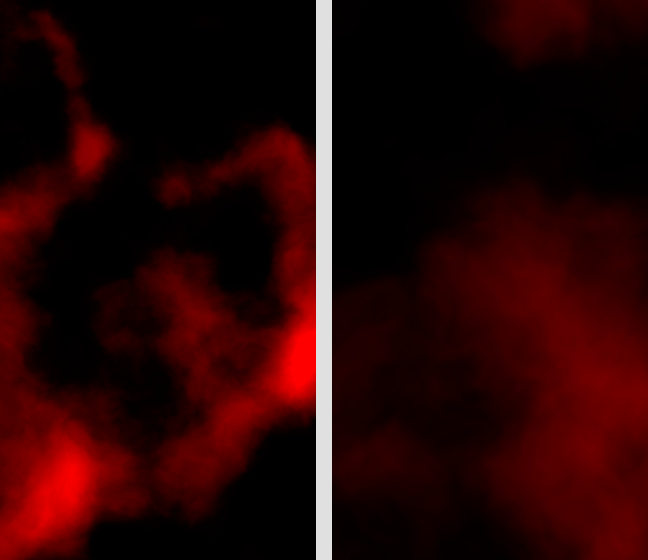
Left: the whole. Right: its middle third, enlarged.
A WebGL 1 fragment shader for this background:

```glsl
precision highp float;

uniform vec2 u_resolution;

float hash(vec2 cell) {
    vec3 q = fract(vec3(cell.xyx) * 0.1031);
    q += dot(q, q.yzx + 33.33);
    return fract((q.x + q.y) * q.z);
}

float valueNoise(vec2 p) {
    vec2 cell = floor(p);
    vec2 f = fract(p);
    f = f * f * f * (f * (f * 6.0 - 15.0) + 10.0);
    float low = mix(hash(cell), hash(cell + vec2(1.0, 0.0)), f.x);
    float high = mix(hash(cell + vec2(0.0, 1.0)), hash(cell + 1.0), f.x);
    return mix(low, high, f.y);
}

// Fractal noise centred on zero, rotated between octaves
float fbm(vec2 p) {
    float sum = 0.0;
    float amplitude = 0.5;
    for (int i = 0; i < 6; i++) {
        sum += amplitude * (valueNoise(p) - 0.5);
        p = mat2(1.6, 1.2, -1.2, 1.6) * p + 17.3;
        amplitude *= 0.52;
    }
    return sum;
}

// Soft Gaussian falloff around the segment from a to b
float plume(vec2 p, vec2 a, vec2 b, float radius) {
    vec2 ab = b - a;
    vec2 offset = p - a - ab * clamp(dot(p - a, ab) / dot(ab, ab), 0.0, 1.0);
    return exp(-dot(offset, offset) / (radius * radius));
}

float cloudLayout(vec2 p) {
    // Lower left bank and its hot core
    float density = 0.55 * plume(p, vec2(-0.01, 0.34), vec2(0.14, 0.18), 0.13);
    density += 0.52 * plume(p, vec2(0.0, 0.01), vec2(0.13, 0.15), 0.07);

    // Upper left arm and rising wisp
    density += 0.25 * plume(p, vec2(0.0, 0.6), vec2(0.03, 0.48), 0.07);
    density += 0.48 * plume(p, vec2(0.0, 0.59), vec2(0.15, 0.7), 0.06);
    density += 0.38 * plume(p, vec2(0.16, 0.73), vec2(0.09, 0.98), 0.037);

    // Central cloud with a faint tail
    density += 0.46 * plume(p, vec2(0.3, 0.52), vec2(0.4, 0.41), 0.065);
    density += 0.2 * plume(p, vec2(0.31, 0.38), vec2(0.38, 0.3), 0.06);

    // Right bank, its bright heart and upper wisps
    density += 0.58 * plume(p, vec2(0.35, 0.2), vec2(0.55, 0.36), 0.075);
    density += 0.2 * plume(p, vec2(0.54, 0.35), vec2(0.56, 0.37), 0.1);
    density += 0.4 * plume(p, vec2(0.56, 0.28), vec2(0.54, 0.73), 0.06);
    density += 0.3 * plume(p, vec2(0.3, 0.67), vec2(0.5, 0.74), 0.037);
    return density;
}

void main() {
    vec2 p = gl_FragCoord.xy / u_resolution.y;

    // Bend the layout, then erode it with fine noise
    vec2 warp = vec2(fbm(p * 8.0 + 3.7), fbm(p * 8.0 + 41.2));
    float density = cloudLayout(p + 0.07 * warp);
    float glow = density - 0.15 + 0.8 * fbm(p * 9.0 + 0.6 * warp + 11.0);

    // Soft toe into black
    float red = 0.5 * (glow + sqrt(glow * glow + 0.002));
    gl_FragColor = vec4(min(red, 1.0), 0.0, 0.0, 1.0);
}
```
